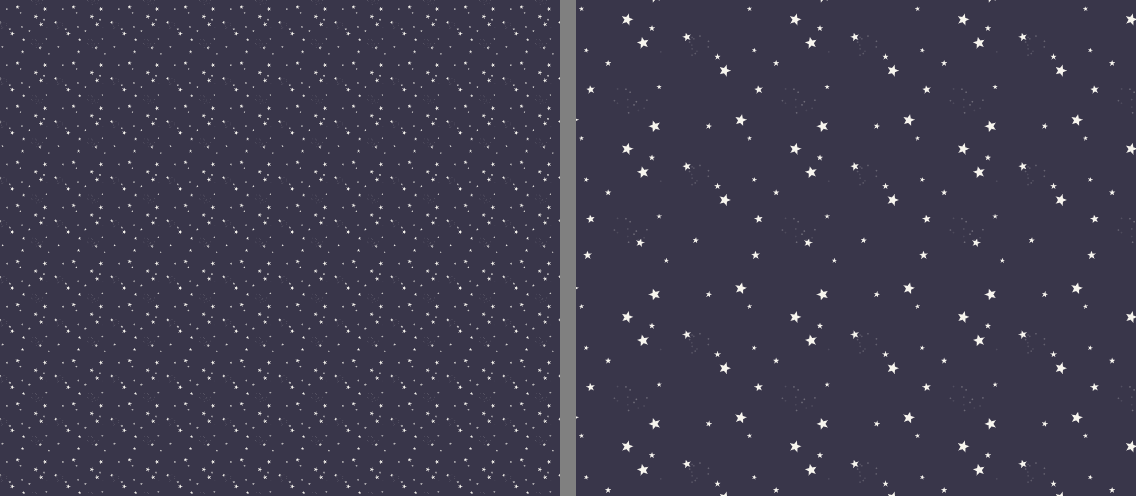
Left, the full canvas; right, a detail of the centre.
This pattern is drawn by a Shadertoy shader. Its source:

```glsl
// A night sky of small cream five-pointed stars and faint dust on dark indigo.
// Each tile holds one star group drawn at two heights, plus a few bridging stars;
// distances wrap around the tile, so the pattern continues across every edge.

const vec2 REPEATS = vec2(10.0, 5.0);      // tiles across and down
const vec2 TILE = vec2(76.8, 136.4);       // tile size in design units
const float GROUP_STEP = 77.1;             // drop from the first group to the second
const vec3 SKY = vec3(0.222, 0.210, 0.290);
const vec3 CREAM = vec3(0.970, 0.960, 0.935);
const float INNER_RATIO = 0.46;            // notch radius over tip radius
const float MAX_TILT = 0.35;               // star rotation, radians
const int DUST_PER_CLUSTER = 13;
const float DUST_RADIUS = 0.36;
const float DUST_OPACITY = 0.30;
const float PI = 3.14159;

// Star sizes
const float BIG = 2.75;
const float MID = 1.95;
const float SMALL = 1.4;
const float TINY = 1.1;

// Position from the tile's top left, and tip radius
const int GROUP_COUNT = 14;
const vec3 GROUP[GROUP_COUNT] = vec3[](
    vec3(24.1, 9.6, BIG), vec3(61.6, 12.4, BIG), vec3(49.0, 22.8, BIG),
    vec3(56.3, 33.5, BIG), vec3(16.8, 46.2, BIG), vec3(76.3, 30.8, MID),
    vec3(32.3, 54.9, MID), vec3(9.5, 12.4, SMALL), vec3(60.3, 26.8, SMALL),
    vec3(13.5, 39.9, SMALL), vec3(40.3, 42.8, SMALL), vec3(63.6, 53.7, TINY),
    vec3(28.1, 17.9, TINY), vec3(30.3, 36.9, TINY));

const int BRIDGE_COUNT = 4;
const vec3 BRIDGE[BRIDGE_COUNT] = vec3[](
    vec3(54.9, 65.8, MID), vec3(30.9, 71.5, MID),
    vec3(3.5, 64.7, SMALL), vec3(66.9, 74.0, TINY));

// Dust clusters: centre and half extent
const int CLUSTER_COUNT = 2;
const vec4 CLUSTER[CLUSTER_COUNT] = vec4[](
    vec4(77.0, 33.5, 15.0, 6.0), vec4(52.0, 60.0, 13.0, 8.0));

float hash(float n) {
    n = fract(n * 0.1031);
    n *= n + 33.33;
    n *= n + n;
    return fract(n);
}

// Shortest offset between two points on the repeating tile
vec2 wrapOffset(vec2 p, vec2 center) {
    return mod(p - center + 0.5 * TILE, TILE) - 0.5 * TILE;
}

// Signed distance to a five-pointed star with one tip along +y
float starDistance(vec2 p, float radius) {
    float sector = PI / 5.0;
    float angle = mod(atan(p.x, p.y) + sector, 2.0 * sector) - sector;
    vec2 folded = length(p) * vec2(sin(abs(angle)), cos(angle));
    vec2 tip = vec2(0.0, radius);
    vec2 edge = INNER_RATIO * radius * vec2(sin(sector), cos(sector)) - tip;
    vec2 q = folded - tip;
    float along = clamp(dot(q, edge) / dot(edge, edge), 0.0, 1.0);
    return length(q - edge * along) * sign(q.y * edge.x - q.x * edge.y);
}

float coverage(float dist, float pixel) {
    return clamp(0.5 - dist / pixel, 0.0, 1.0);
}

float starMask(vec2 p, vec3 star, float seed, float pixel) {
    vec2 q = wrapOffset(p, star.xy);
    q.y = -q.y;                            // tile y runs downward
    float tilt = (hash(seed + 5.0) * 2.0 - 1.0) * MAX_TILT;
    float c = cos(tilt), s = sin(tilt);
    return coverage(starDistance(mat2(c, s, -s, c) * q, star.z), pixel);
}

// Specks scattered more densely toward the cluster centre
float dustMask(vec2 p, vec4 cluster, float seed, float pixel) {
    float mask = 0.0;
    for (int i = 0; i < DUST_PER_CLUSTER; i++) {
        float n = seed + float(i) * 5.0;
        vec2 scatter = vec2(hash(n) + hash(n + 1.0), hash(n + 2.0) + hash(n + 3.0)) - 1.0;
        float dist = length(wrapOffset(p, cluster.xy + scatter * cluster.zw)) - DUST_RADIUS;
        float strength = DUST_OPACITY * mix(0.3, 1.0, hash(n + 4.0));
        mask = max(mask, strength * coverage(dist, pixel));
    }
    return mask;
}

void mainImage(out vec4 fragColor, in vec2 fragCoord) {
    vec2 uv = fragCoord / iResolution.xy;
    vec2 p = fract(vec2(uv.x, 1.0 - uv.y) * REPEATS) * TILE;
    float pixel = TILE.x * REPEATS.x / iResolution.x;

    // Two copies of the main group with their dust
    float light = 0.0;
    for (int copy = 0; copy < 2; copy++) {
        vec2 local = p - vec2(0.0, GROUP_STEP * float(copy));
        for (int i = 0; i < GROUP_COUNT; i++)
            light = max(light, starMask(local, GROUP[i], float(i), pixel));
        for (int i = 0; i < CLUSTER_COUNT; i++)
            light = max(light, dustMask(local, CLUSTER[i], 100.0 + 90.0 * float(i), pixel));
    }

    // Stars in the wider gap between groups
    for (int i = 0; i < BRIDGE_COUNT; i++)
        light = max(light, starMask(p, BRIDGE[i], 40.0 + float(i), pixel));

    fragColor = vec4(mix(SKY, CREAM, light), 1.0);
}
```
